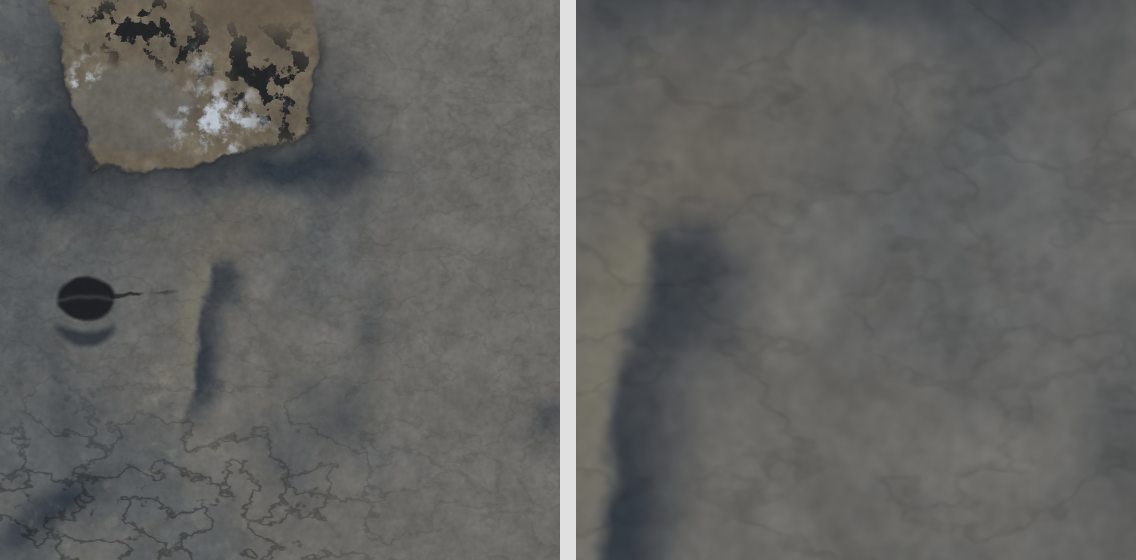
Left: the whole. Right: its middle third, enlarged.
This texture is drawn by a WebGL 2 fragment shader. Its source:

```glsl
#version 300 es
precision highp float;
// Weathered grey stone wall with a pitted crystalline lump, a drilled hole and soft shadows.

#define WARM_STONE vec3(0.425, 0.418, 0.402)
#define COOL_STONE vec3(0.352, 0.368, 0.374)
#define SHADOW vec3(0.185, 0.212, 0.245)
#define PIT vec3(0.105, 0.115, 0.125)
#define CRYSTAL vec3(0.72, 0.75, 0.79)
#define OCHRE vec3(0.47, 0.455, 0.39)
#define BROWN vec3(0.385, 0.345, 0.295)
#define MOTTLE 0.13
#define GRAIN 0.045
#define PIT_SCALE 27.0

uniform vec2 u_resolution;
out vec4 fragColor;

vec2 hashGradient(vec2 cell) {
  vec3 h = fract(cell.xyx * vec3(0.1031, 0.1030, 0.0973));
  h += dot(h, h.yzx + 33.33);
  float angle = 6.2832 * fract((h.x + h.y) * h.z);
  return vec2(cos(angle), sin(angle));
}

float gradientNoise(vec2 p) {
  vec2 i = floor(p), f = fract(p);
  vec2 u = f * f * f * (f * (f * 6.0 - 15.0) + 10.0);
  vec2 e = vec2(0.0, 1.0);
  float a = dot(hashGradient(i), f);
  float b = dot(hashGradient(i + e.yx), f - e.yx);
  float c = dot(hashGradient(i + e.xy), f - e.xy);
  float d = dot(hashGradient(i + e.yy), f - e.yy);
  return mix(mix(a, b, u.x), mix(c, d, u.x), u.y);
}

float fbm(vec2 p) {
  float sum = 0.0, amp = 0.6;
  for (int i = 0; i < 5; i++) {
    sum += amp * gradientNoise(p);
    p = mat2(1.6, 1.2, -1.2, 1.6) * p + 7.3;
    amp *= 0.55;
  }
  return sum;
}

// Soft elliptical patch: 1 at the centre, fading outwards.
float patchAt(vec2 p, vec2 centre, vec2 radius, float angle) {
  float c = cos(angle), s = sin(angle);
  vec2 q = mat2(c, -s, s, c) * (p - centre) / radius;
  return exp(-dot(q, q));
}

float segmentDistance(vec2 p, vec2 a, vec2 b) {
  vec2 ab = b - a;
  return length(p - a - ab * clamp(dot(p - a, ab) / dot(ab, ab), 0.0, 1.0));
}

// Signed distance to the lump, bounded by four edges and open at the top.
float lumpDistance(vec2 p) {
  float left = dot(p, vec2(-0.954, -0.298)) + 0.369;
  float right = dot(p, vec2(0.995, -0.1)) - 0.465;
  float lower = max(0.69 - p.y, dot(p, vec2(0.34, -0.94)) + 0.53);
  return max(max(left, right), lower);
}

vec3 stoneWall(vec2 p, vec2 w) {
  float broad = fbm(p * 4.0 + 3.0);
  float warmth = smoothstep(-0.1, 0.75, p.x + broad * 1.1 + 0.12 * fbm(p * 14.0));
  vec3 col = mix(COOL_STONE, WARM_STONE, warmth);
  col *= 1.0 + MOTTLE * (fbm(p * 9.0 + 11.0) + fbm(p * 24.0));
  col = mix(col, BROWN * 1.08, 0.25 * patchAt(w, vec2(0.38, 0.58), vec2(0.13, 0.06), 0.2));

  // Cast shadows around the lump, then hollows lower down.
  float shade = 0.85 * patchAt(w, vec2(0.10, 0.77), vec2(0.055, 0.13), 0.1);
  shade += 0.85 * patchAt(w, vec2(0.46, 0.69), vec2(0.16, 0.035), 0.12);
  shade += 0.6 * patchAt(w, vec2(0.59, 0.76), vec2(0.07, 0.13), 0.3);
  shade += 0.4 * patchAt(w, vec2(0.15, 0.68), vec2(0.16, 0.06), -0.2);
  shade += 0.35 * patchAt(w, vec2(0.03, 0.61), vec2(0.05, 0.1), 0.0);
  shade += 0.8 * patchAt(w, vec2(0.09, 0.085), vec2(0.12, 0.032), 0.6);
  shade += 0.4 * patchAt(w, vec2(0.60, 0.24), vec2(0.04, 0.06), -0.4);
  shade += 0.3 * patchAt(w, vec2(0.665, 0.40), vec2(0.025, 0.09), -0.1);
  shade += 0.4 * patchAt(w, vec2(0.98, 0.25), vec2(0.07, 0.035), 0.6);
  shade += 0.3 * patchAt(w, vec2(0.11, 0.28), vec2(0.02, 0.12), 0.1);
  shade += 0.3 * patchAt(w, vec2(0.50, 0.16), vec2(0.05, 0.08), 0.5);

  // Ridge: a shaded band to the right of a pale edge.
  float ridgeX = 0.372 + 0.2 * (w.y - 0.53);
  float along = smoothstep(0.18, 0.32, w.y) * (1.0 - smoothstep(0.51, 0.55, w.y));
  float across = w.x - ridgeX;
  shade += 0.75 * along * smoothstep(0.0, 0.018, across) * (1.0 - smoothstep(0.02, 0.085, across));
  col = mix(col, SHADOW, clamp(shade * (1.0 + 0.7 * fbm(p * 13.0)), 0.0, 0.9));
  float paleEdge = smoothstep(-0.045, -0.005, across) * (1.0 - smoothstep(-0.002, 0.012, across));
  col = mix(col, OCHRE, 0.5 * along * paleEdge * smoothstep(0.3, 0.4, w.y));

  // Creases and pale flecks, mostly near the bottom and upper edges.
  float low = (1.0 - smoothstep(0.1, 0.36, p.y)) * (1.0 - smoothstep(0.4, 0.8, p.x));
  float crease = 1.0 - smoothstep(0.0, 0.07, abs(fbm(p * vec2(9.0, 13.0) + 21.0)));
  col *= 1.0 - crease * (0.06 + 0.22 * low);
  float fleckZone = 0.12 + 0.35 * low + patchAt(p, vec2(0.28, 0.27), vec2(0.06, 0.07), 0.0)
    + 0.7 * patchAt(p, vec2(0.0, 0.9), vec2(0.07, 0.2), 0.0)
    + 0.8 * patchAt(p, vec2(0.62, 0.97), vec2(0.13, 0.06), 0.0);
  float fleck = smoothstep(0.12, 0.5, fbm(p * 23.0 + 5.0));
  return mix(col, OCHRE * 1.2, 0.6 * min(fleckZone, 1.0) * fleck);
}

vec3 lumpSurface(vec2 p, vec2 w) {
  float rough = fbm(p * PIT_SCALE);
  float face = smoothstep(0.3, 0.55, patchAt(w, vec2(0.235, 0.80), vec2(0.125, 0.085), 0.1));
  vec3 col = mix(BROWN, OCHRE, 0.4 + 0.7 * rough) * (1.0 + 0.35 * fbm(p * 16.0 + 9.0));
  float pitZone = patchAt(w, vec2(0.27, 0.94), vec2(0.14, 0.055), -0.2)
    + patchAt(w, vec2(0.49, 0.84), vec2(0.09, 0.10), 0.4);
  float pits = smoothstep(0.0, 0.12, fbm(p * PIT_SCALE + 31.0) + 0.22 * pitZone - 0.17);
  col = mix(col, PIT, 0.92 * pits * min(pitZone * 1.4, 1.0));
  col = mix(col, vec3(0.40, 0.39, 0.37) * (1.0 + 0.22 * fbm(p * 15.0)), 0.9 * face);
  float crystalZone = patchAt(w, vec2(0.39, 0.785), vec2(0.085, 0.07), -0.6)
    + patchAt(w, vec2(0.155, 0.865), vec2(0.025, 0.03), 0.0)
    + 0.6 * patchAt(w, vec2(0.365, 0.91), vec2(0.02, 0.04), 0.0);
  float crystals = smoothstep(-0.05, 0.35, fbm(p * 30.0 + 57.0) + 0.3 * crystalZone - 0.12);
  col = mix(col, CRYSTAL, min(crystalZone * 1.2, 1.0) * crystals);
  return mix(col, BROWN, 0.9 * patchAt(w, vec2(0.46, 0.99), vec2(0.10, 0.07), 0.0));
}

void main() {
  vec2 p = gl_FragCoord.xy / u_resolution;
  vec2 w = p + 0.035 * vec2(fbm(p * 8.0), fbm(p * 8.0 + 40.0));
  vec3 col = stoneWall(p, w);

  float edge = lumpDistance(w) + 0.012 * fbm(p * 30.0);
  col = mix(col, PIT, 0.55 * exp(-abs(edge) / 0.012) * smoothstep(1.0, 0.9, p.y));
  col = mix(col, lumpSurface(p, w), 1.0 - smoothstep(-0.008, 0.003, edge));

  // Drilled hole with a faint bar, and a blurred crescent beneath it.
  vec2 h = p - vec2(0.153, 0.467) + 0.006 * vec2(fbm(p * 20.0), fbm(p * 20.0 + 8.0));
  float hole = 1.0 - smoothstep(0.86, 1.08, length(h / vec2(0.053, 0.040)));
  float bar = exp(-pow((h.y - 0.002 + 2.0 * h.x * h.x) / 0.004, 2.0));
  float bowl = 1.0 - smoothstep(0.75, 1.15, length((h + vec2(0.0, 0.050)) / vec2(0.053, 0.036)));
  float crescent = bowl * smoothstep(1.0, 1.4, length((h + vec2(0.0, 0.015)) / vec2(0.058, 0.037)));
  col = mix(col, SHADOW * 0.9, 0.8 * crescent);
  col = mix(col, PIT + 0.09 * bar, 0.95 * hole);

  // Broken crack running from the hole to the ridge.
  float crack = segmentDistance(w, vec2(0.20, 0.467), vec2(0.335, 0.485));
  float broken = smoothstep(-0.15, 0.15, gradientNoise(p * 22.0 + 2.0));
  col = mix(col, PIT, 0.75 * broken * (1.0 - smoothstep(0.001, 0.006, crack)));

  col *= 1.0 + GRAIN * (gradientNoise(p * 130.0) + 1.3 * gradientNoise(p * 70.0));
  fragColor = vec4(clamp(col, 0.0, 1.0), 1.0);
}
```
